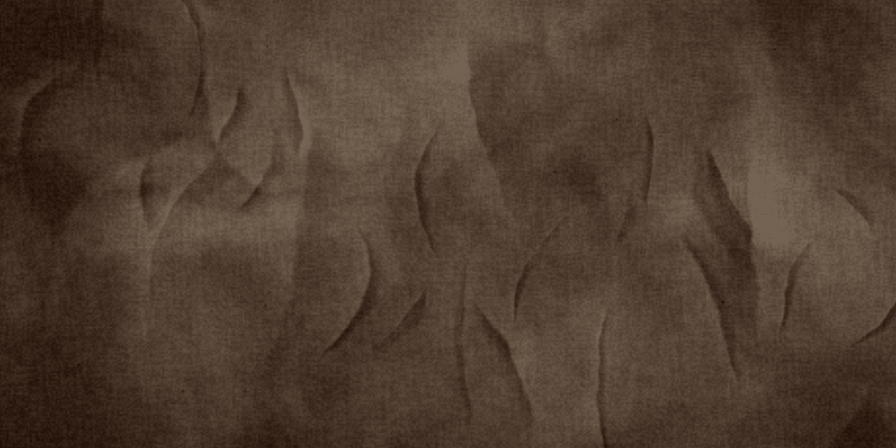
A WebGL 2 fragment shader for this texture:

```glsl
#version 300 es
precision highp float;

uniform vec2 u_resolution;
out vec4 fragColor;

const vec3 DARK_BROWN = vec3(0.18, 0.11, 0.07);
const vec3 PALE_BROWN = vec3(0.40, 0.33, 0.27);
const float BASE_TONE = 0.77;
const float CLOUDS = 1.45;
const float MOTTLE = 0.60;
const float STAIN = 0.34;
const float VIGNETTE = 0.62;
const float WEAVE = 0.15;
const float GRAIN = 0.30;
const int BROAD_FOLDS = 10;
const int SHARP_FOLDS = 22;
const float BROAD_DEPTH = 0.30;
const float SHARP_DEPTH = 0.50;
const float EDGE = 0.003;

float hash(vec2 p) {
    return fract(sin(dot(p, vec2(127.1, 311.7))) * 43758.5453);
}

float noise(vec2 p) {
    vec2 i = floor(p), f = fract(p);
    f = f * f * (3.0 - 2.0 * f);
    return mix(mix(hash(i), hash(i + vec2(1, 0)), f.x),
               mix(hash(i + vec2(0, 1)), hash(i + vec2(1, 1)), f.x), f.y);
}

float fbm(vec2 p) {
    float sum = 0.0, amp = 0.5;
    for (int i = 0; i < 6; i++) {
        sum += amp * noise(p);
        p = mat2(1.6, 1.2, -1.2, 1.6) * p + 7.3;
        amp *= 0.5;
    }
    return sum;
}

// One curved crease: lit on one side, leaf-shaped shadow on the other
float crease(vec2 p, vec2 centre, float id, float reach, float width) {
    float angle = mix(-0.50, 0.80, hash(vec2(id, 3.0)));
    float bend = mix(-0.40, 0.40, hash(vec2(id, 4.0)));
    float flip = hash(vec2(id, 5.0)) < 0.35 ? -1.0 : 1.0;
    float softness = hash(vec2(id, 6.0));

    vec2 dir = vec2(sin(angle), cos(angle));
    vec2 d = p - centre;
    float along = dot(d, dir) / reach;
    float span = 1.0 - along * along;
    if (span <= 0.0) return 0.0;

    float across = flip * (dot(d, vec2(dir.y, -dir.x)) + bend * reach * along * along);
    float w = width * span + 0.002;
    float blur = EDGE + 0.12 * softness * width;
    float side = smoothstep(-blur, blur, across);
    float shadow = 1.0 - smoothstep(0.5 - 0.5 * softness, 1.2, across / w);
    float light = 0.65 * exp(min(across, 0.0) * 1.4 / w);
    float wear = mix(0.15, 1.15, noise(p * 7.0 + id));
    return mix(light, -shadow, side) * smoothstep(0.0, 0.7, span) * wear;
}

// Creases scattered along a band falling from upper left to lower right
float creases(vec2 p, int count, float seed, vec2 reaches, vec2 widths) {
    float sum = 0.0;
    for (int i = 0; i < count; i++) {
        float id = seed + float(i);
        float x = (float(i) + hash(vec2(id, 1.0))) / float(count);
        float y = mix(0.78, 0.22, x) + 0.6 * (hash(vec2(id, 2.0)) - 0.5);
        float reach = mix(reaches.x, reaches.y, hash(vec2(id, 7.0)));
        float width = mix(widths.x, widths.y, hash(vec2(id, 8.0)));
        sum += crease(p, vec2(2.0 * x, y), id, reach, width);
    }
    return sum;
}

void main() {
    vec2 uv = gl_FragCoord.xy / u_resolution;
    vec2 p = gl_FragCoord.xy / u_resolution.y;

    // Cloudy paper tone with smaller mottling
    vec2 drift = vec2(fbm(p * 2.5 + 11.0), fbm(p * 2.5 + 31.0)) - 0.5;
    float tone = BASE_TONE + CLOUDS * (fbm(p * 2.2 + drift + 4.0) - 0.5);
    tone += MOTTLE * (fbm(p * 9.0 + drift * 4.0 + 17.0) - 0.5);

    // Rough stains toward the upper left
    float stained = (1.0 - smoothstep(0.2, 1.0, p.x)) * smoothstep(0.2, 0.75, p.y);
    tone -= STAIN * stained * smoothstep(0.42, 0.62, fbm(p * 7.0 + drift * 3.0));

    // Folds, with slightly wandering edges
    vec2 bent = p + 0.14 * drift + 0.006 * (noise(p * 20.0) - 0.5);
    tone += BROAD_DEPTH * creases(bent, BROAD_FOLDS, 20.0, vec2(0.18, 0.40), vec2(0.06, 0.16));
    tone += SHARP_DEPTH * creases(bent, SHARP_FOLDS, 60.0, vec2(0.06, 0.20), vec2(0.014, 0.045));

    // Darkened rim, easing into a floor so that corners keep some texture
    vec2 q = (uv - 0.5) * 2.0;
    tone -= VIGNETTE * smoothstep(0.5, 1.35, length(q * vec2(0.95, 0.8)) + 0.4 * drift.x);
    tone = tone < 0.15 ? 0.15 - 0.25 * (1.0 - exp((tone - 0.15) / 0.25)) : tone;

    // Woven threads and fine grain
    float threads = noise(p * vec2(40.0, 190.0)) + noise(p * vec2(190.0, 40.0)) - 1.0;
    tone += WEAVE * threads + GRAIN * (noise(p * 230.0) - 0.5);

    // Sparse dark specks
    vec2 cell = floor(p * 14.0);
    vec2 spot = 0.2 + 0.6 * vec2(hash(cell + 0.3), hash(cell + 0.7));
    float speck = 1.0 - smoothstep(0.02, 0.06, length(fract(p * 14.0) - spot));
    tone -= 0.4 * speck * step(0.97, hash(cell + 5.1));

    fragColor = vec4(mix(DARK_BROWN, PALE_BROWN, clamp(tone, -0.25, 1.25)), 1.0);
}
```
